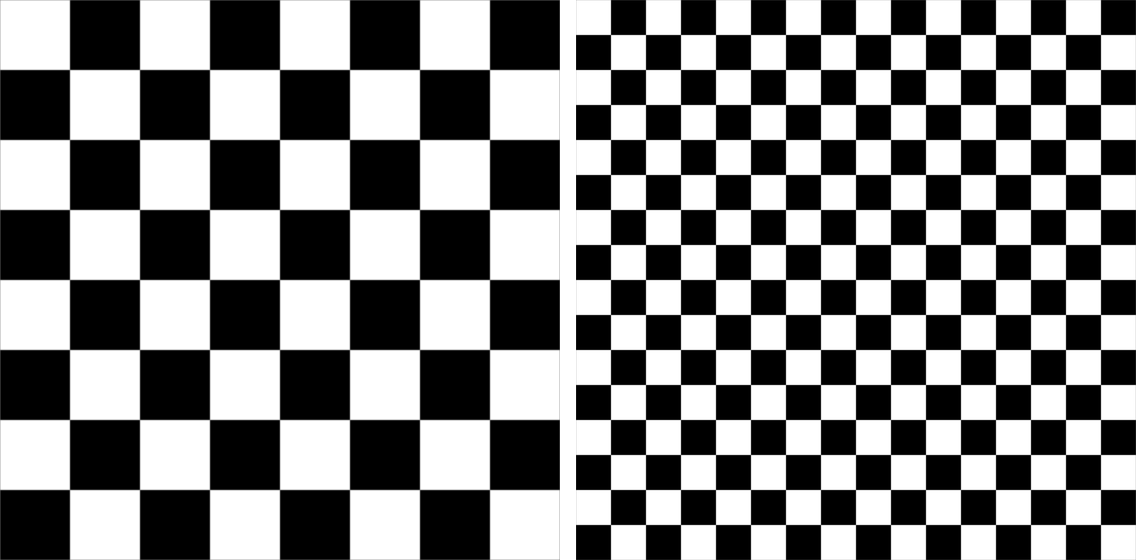
Left: one tile. Right: repeated 2 by 2.
Reproduce this pattern procedurally as a WebGL 1 fragment shader.

```glsl
precision highp float;
// Black and white checkerboard of eight by eight squares with softened edges.
uniform vec2 u_resolution;

// Signed distance to the nearest grid line, positive in even cells, period 2.
vec2 signedCellDistance(vec2 p) {
  return 0.5 - abs(mod(p + 0.5, 2.0) - 1.0);
}

void main() {
  // Four pairs of squares span each axis, so opposite edges wrap.
  vec2 cell = 8.0 * gl_FragCoord.xy / u_resolution;
  vec2 pixel = 8.0 / u_resolution;

  // Square waves along each axis with a narrow ramp at every boundary.
  vec2 wave = clamp(signedCellDistance(cell + 0.5 - 0.5) / (0.75 * pixel), -1.0, 1.0);

  // Equal signs give black, opposite signs give white.
  float white = 0.5 - 0.5 * wave.x * wave.y;
  gl_FragColor = vec4(vec3(white), 1.0);
}
```
